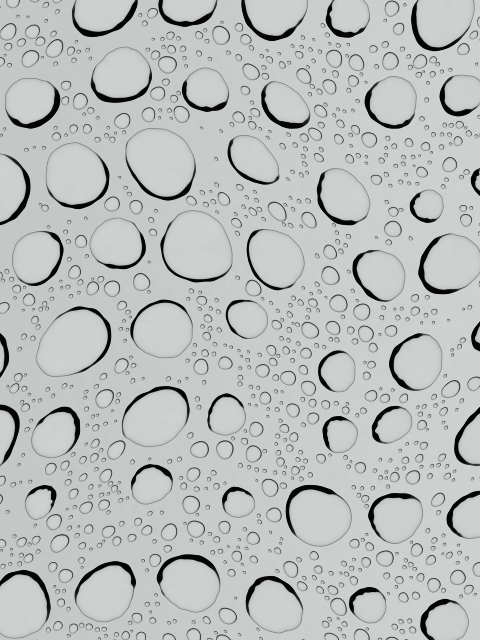
Give the GLSL for this texture, as a Shadertoy shader.

```glsl
const vec3 GLASS_LEFT = vec3(0.765, 0.782, 0.775);
const vec3 GLASS_RIGHT = vec3(0.800, 0.816, 0.810);
const vec3 WATER = vec3(0.798, 0.818, 0.808);
const vec3 RIM = vec3(0.015, 0.015, 0.025);
const vec2 FOCUS = vec2(0.30, 0.50);
const vec2 SMALL_SHADE = vec2(0.53, 0.85);

// Per layer: cell size, smallest radius, largest radius, density
const vec4 LAYERS[4] = vec4[4](
    vec4(0.1320, 0.0240, 0.0560, 0.97),
    vec4(0.0430, 0.0075, 0.0145, 0.85),
    vec4(0.0260, 0.0042, 0.0080, 0.75),
    vec4(0.0140, 0.0022, 0.0042, 0.70));

float hash(vec2 p) {
    return fract(sin(dot(p, vec2(127.1, 311.7))) * 43758.5453);
}

float noise(vec2 p) {
    vec2 i = floor(p), f = fract(p);
    f = f * f * (3.0 - 2.0 * f);
    return mix(mix(hash(i), hash(i + vec2(1, 0)), f.x),
               mix(hash(i + vec2(0, 1)), hash(i + vec2(1, 1)), f.x), f.y);
}

// Each row of cells slides sideways by a random amount
float rowShift(float row, float seed) {
    return hash(vec2(row, seed + 3.7));
}

vec2 cellAt(vec2 p, float size, float seed) {
    float row = floor(p.y / size);
    return vec2(floor(p.x / size - rowShift(row, seed)), row);
}

// Centre in xy, radius in z; a zero radius means an empty cell
vec3 dropIn(vec2 cell, vec4 layer, float seed) {
    vec2 key = cell + seed * 17.3;
    float radius = mix(layer.y, layer.z, pow(hash(key), 0.8));
    vec2 jitter = vec2(hash(key + 5.1), hash(key + 9.4)) - 0.5;
    vec2 centre = (cell + 0.5) * layer.x;
    centre.x += rowShift(cell.y, seed) * layer.x;
    centre += jitter * max(layer.x - 2.3 * radius, 0.0);
    return vec3(centre, radius * step(hash(key + 2.6), layer.w));
}

// Distance from a point to the nearest drop of a layer
float clearance(vec2 p, vec4 layer, float seed) {
    float nearest = 1.0;
    for (int y = -1; y <= 1; y++) {
        vec2 cell = cellAt(p + vec2(0.0, float(y) * layer.x), layer.x, seed);
        for (int x = -1; x <= 1; x++) {
            vec3 drop = dropIn(cell + vec2(x, 0), layer, seed);
            if (drop.z > 0.0)
                nearest = min(nearest, length(p - drop.xy) - 1.1 * drop.z);
        }
    }
    return nearest;
}

vec3 paintDrop(vec3 colour, vec2 p, vec3 drop, float pixel) {
    vec2 q = p - drop.xy;
    float reach = length(q);
    vec2 ray = q / max(reach, 0.00001);
    float angle = atan(q.y, q.x);
    float phase = 40.0 * hash(drop.xy * 31.0);
    float big = smoothstep(0.013, 0.026, drop.z);

    // Uneven outline; depth is positive inside the drop
    float wobble = noise(ray * 3.5 + phase) - 0.5;
    float outline = 1.0 + 0.05 * sin(2.0 * angle + phase)
                  + 0.035 * sin(3.0 * angle + 1.7 * phase) + 0.06 * big * wobble;
    float depth = drop.z * outline - reach;

    // The rim is thick and black on the shaded side, faint on the other
    vec2 away = FOCUS - drop.xy;
    float far = smoothstep(0.05, 0.45, length(away));
    vec2 shade = normalize(mix(SMALL_SHADE, normalize(away + vec2(-0.08, 0.0)), big));
    float facing = dot(ray, shade) + 0.5 * wobble;
    float dark = smoothstep(-0.65, 0.45, facing);
    float thick = mix(0.0035, 0.0068, far) * (0.75 + 0.9 * (wobble + 0.2));
    float thin = 0.0008 + 0.05 * min(drop.z, 0.014);
    float width = mix(thin, 0.0010 + thick * smoothstep(-0.4, 0.7, facing), big);
    float strength = mix(mix(0.22, 0.75, dark), mix(0.30, 1.0, dark), big);
    strength *= mix(0.85, 1.0, smoothstep(0.002, 0.009, drop.z));

    float inside = smoothstep(-0.6 * pixel, 0.6 * pixel, depth);
    float soft = 0.5 * pixel + 0.0003;
    float rim = inside * (1.0 - smoothstep(width - soft, width + soft, depth));
    float halo = inside * exp(-max(depth - width, 0.0) / (0.0012 + 0.0012 * big));
    colour = mix(colour, WATER + 0.012 * wobble * big, inside);
    colour *= 1.0 - 0.13 * halo;
    return mix(colour, RIM, rim * strength);
}

void mainImage(out vec4 fragColor, in vec2 fragCoord) {
    float pixel = 1.0 / iResolution.y;
    vec2 uv = fragCoord / iResolution.xy;
    vec2 p = fragCoord * pixel;

    // Glass lit a little more from the right
    vec3 colour = mix(GLASS_LEFT, GLASS_RIGHT, smoothstep(0.0, 1.0, uv.x));
    colour += 0.012 * (noise(p * 180.0) - 0.5);

    // A gentle bend hides the rows
    p += 0.022 * sin(p.yx * vec2(8.0, 9.5) + vec2(0.6, 2.1));

    // Smaller drops keep clear of all larger ones
    for (int k = 0; k < 4; k++) {
        float seed = float(k) + 1.0;
        vec3 drop = dropIn(cellAt(p, LAYERS[k].x, seed), LAYERS[k], seed);
        float room = 1.0;
        for (int j = 0; j < k; j++)
            room = min(room, clearance(drop.xy, LAYERS[j], float(j) + 1.0));
        if (drop.z > 0.0 && room > 1.15 * drop.z)
            colour = paintDrop(colour, p, drop, pixel);
    }
    fragColor = vec4(colour, 1.0);
}
```
